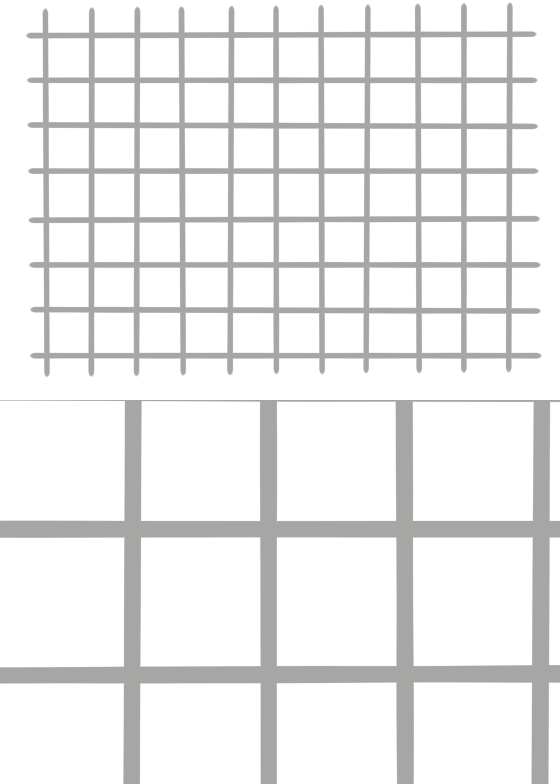
Top: the whole. Bottom: its middle third, enlarged.
Reproduce this pattern procedurally as a Shadertoy shader.

```glsl
// Lengths are fractions of the canvas height; y runs down from the top.
const vec3 PAPER = vec3(1.0);
const vec3 INK = vec3(0.652, 0.651, 0.648);
const int COLUMNS = 11;
const int ROWS = 8;
const vec2 FIRST_CROSSING = vec2(0.1203, 0.0909);
const float PITCH = 0.1182;
const float GROUP_SIZE = 4.0;
const float GROUP_GAP = 0.0040;       // widening gap between groups of bars
const float HALF_WIDTH = 0.0073;
const float CAP_LENGTH = 0.0140;
const float WIDTH_WOBBLE = 0.0003;
const float WOBBLE_SCALE = 9.0;
const float END_JITTER = 0.0020;
const float COLUMN_MIDDLE = 0.5011;
const float COLUMN_HALF = 0.4800;
const float COLUMN_DRIFT = -0.00133;  // shift along the bar, per bar
const float COLUMN_LEAN = 0.0049;
const float ROW_MIDDLE = 0.7325;
const float ROW_HALF = 0.6645;
const float ROW_DRIFT = 0.0018;
const float ROW_LEAN = 0.0028;

float hash(vec2 p) {
    vec3 q = fract(vec3(p.xyx) * 0.1031);
    q += dot(q, q.yzx + 33.33);
    return fract((q.x + q.y) * q.z);
}

// Smooth noise along one bar, from -1 to 1
float barNoise(float x, float seed) {
    float cell = floor(x);
    float t = smoothstep(0.0, 1.0, x - cell);
    return 2.0 * mix(hash(vec2(cell, seed)), hash(vec2(cell + 1.0, seed)), t) - 1.0;
}

// Distance of bar i from the first bar
float barOffset(float i) {
    float group = floor(i / GROUP_SIZE);
    return PITCH * i + GROUP_GAP * group * (group + 1.0);
}

// Bar with elongated round caps; p.x is across, p.y is along
float barDistance(vec2 p, float halfLength, float lean, float seed) {
    float middle = END_JITTER * (hash(vec2(seed, 7.0)) - 0.5);
    float reach = halfLength + END_JITTER * (hash(vec2(seed, 19.0)) - 0.5);
    float halfWidth = HALF_WIDTH + WIDTH_WOBBLE * barNoise(p.y * WOBBLE_SCALE + 20.0, seed);
    float across = p.x - lean * p.y;
    float past = max(abs(p.y - middle) - reach + CAP_LENGTH, 0.0);
    return length(vec2(across, past * halfWidth / CAP_LENGTH)) - halfWidth;
}

void mainImage(out vec4 fragColor, in vec2 fragCoord) {
    vec2 p = vec2(fragCoord.x, iResolution.y - fragCoord.y) / iResolution.y;
    float d = 1.0;

    // Upright bars
    for (int n = 0; n < COLUMNS; n++) {
        float i = float(n);
        vec2 center = vec2(FIRST_CROSSING.x + barOffset(i), COLUMN_MIDDLE + COLUMN_DRIFT * i);
        float lean = COLUMN_LEAN * cos(2.327 * (i - 0.2));
        d = min(d, barDistance(p - center, COLUMN_HALF, lean, i + 1.0));
    }

    // Level bars
    for (int n = 0; n < ROWS; n++) {
        float i = float(n);
        vec2 center = vec2(ROW_MIDDLE + ROW_DRIFT * i, FIRST_CROSSING.y + barOffset(i));
        float lean = -ROW_LEAN * cos(1.5708 * i);
        d = min(d, barDistance((p - center).yx, ROW_HALF, lean, i + 41.0));
    }

    float pixel = 1.0 / iResolution.y;
    float ink = 1.0 - smoothstep(-0.75 * pixel, 0.75 * pixel, d);
    fragColor = vec4(mix(PAPER, INK, ink), 1.0);
}
```
